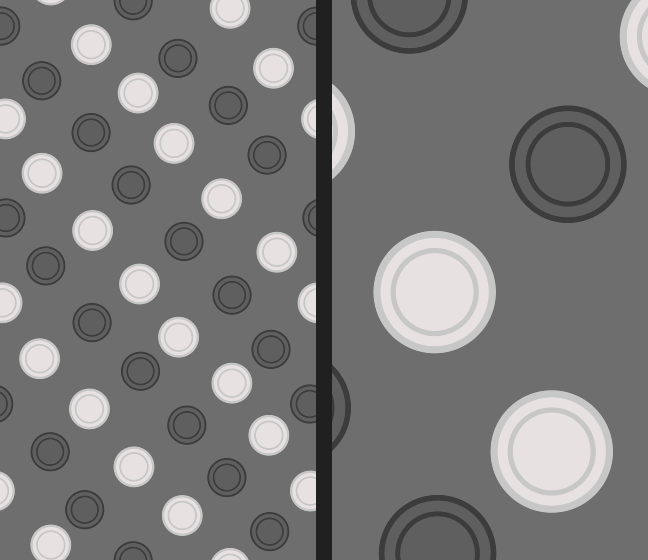
Left, the full canvas; right, a detail of the centre.
Reproduce this pattern procedurally as a Shadertoy shader.

```glsl
// Scattered light and dark ringed discs on grey, in alternating diagonal runs; tiles both ways.

const vec3 GROUND     = vec3(0.43);
const vec3 LIGHT_FACE = vec3(0.904, 0.882, 0.882);
const vec3 LIGHT_RING = vec3(0.78);
const vec3 DARK_FACE  = vec3(0.374);
const vec3 DARK_RING  = vec3(0.235);

const float LIGHT_RADIUS = 0.0646;
const float DARK_RADIUS  = 0.0620;
const float EDGE_SOFT    = 0.85;    // edge width in screen samples

const int   COLUMNS = 7;
const int   ROWS    = 6;            // even, so the tones alternate across the seam
const float SLIDE   = 4.0 / 7.0;    // rows descended per column: 4 over the width
const float START   = 2.0 / 7.0;    // depth of the first disc, in rows
const vec2  JITTER  = vec2(0.021, 0.016);

vec2 hash22(vec2 p) {
    vec3 q = fract(p.xyx * vec3(0.1031, 0.1030, 0.0973) + 0.317);
    q += dot(q, q.yzx + 33.33);
    return fract((q.xx + q.yz) * q.zy);
}

// Soft coverage of the inside of a signed distance
float cover(float dist, float soft) {
    return clamp(0.5 - dist / soft, 0.0, 1.0);
}

float ringDistance(float r, float inner, float outer) {
    return abs(r - 0.5 * (inner + outer)) - 0.5 * (outer - inner);
}

// Paints one disc with a rim and a second ring inside it
vec3 paintDisc(vec3 base, float r, float radius, float rim,
               vec3 face, vec3 ringColor, float soft) {
    float ring = cover(ringDistance(r, radius * 0.635, radius * 0.72), soft);
    float edge = 1.0 - cover(r - radius + rim, soft);
    vec3 disc = mix(face, ringColor, max(ring, edge));
    return mix(base, disc, cover(r - radius, soft));
}

// Jittered centre of a disc on the sheared grid
vec2 discCentre(vec2 id, vec2 size) {
    float depth = (id.y + START + id.x * SLIDE) / float(ROWS);
    vec2 centre = vec2(id.x / float(COLUMNS), 1.0 - depth) * size;
    return centre + (hash22(id) * 2.0 - 1.0) * JITTER;
}

// Shortest distance when the canvas wraps in both directions
float wrappedDistance(vec2 a, vec2 b, vec2 size) {
    vec2 d = a - b;
    return length(d - size * floor(d / size + 0.5));
}

// Distance to the nearest centre (x) and its tone, 1 = light (y)
vec2 nearestDisc(vec2 p, vec2 size) {
    vec2 best = vec2(1e3, 0.0);
    for (int column = 0; column < COLUMNS; column++) {
        for (int row = 0; row < ROWS; row++) {
            vec2 centre = discCentre(vec2(column, row), size);
            float r = wrappedDistance(p, centre, size);
            if (r < best.x) best = vec2(r, float(row % 2));
        }
    }
    return best;
}

void mainImage(out vec4 fragColor, in vec2 fragCoord) {
    // Canvas width is the unit of length
    float unit = 1.0 / iResolution.x;
    float soft = EDGE_SOFT * unit;
    vec2 size = iResolution.xy * unit;
    vec2 disc = nearestDisc(fragCoord * unit, size);

    vec3 color = disc.y > 0.5
        ? paintDisc(GROUND, disc.x, LIGHT_RADIUS, 0.0075, LIGHT_FACE, LIGHT_RING, soft)
        : paintDisc(GROUND, disc.x, DARK_RADIUS, 0.0060, DARK_FACE, DARK_RING, soft);
    fragColor = vec4(color, 1.0);
}
```
